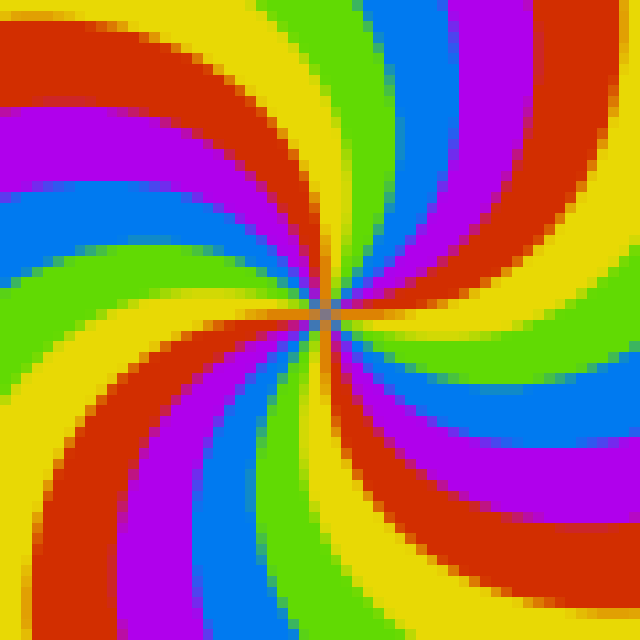
This background is drawn by a WebGL 2 fragment shader. Its source:

```glsl
#version 300 es
precision highp float;

uniform vec2 u_resolution;
out vec4 fragColor;

const float TAU = 6.2831853;
const float CELLS = 60.0;   // mosaic cells across the canvas
const float ARMS = 4.0;     // repeats of the palette per turn
const float COLORS = 5.0;   // stripes per arm
const int SAMPLES = 6;      // samples along each side of a cell

const vec3 RED = vec3(0.825, 0.18, 0.0);
const vec3 PURPLE = vec3(0.69, 0.0, 0.925);
const vec3 BLUE = vec3(0.0, 0.478, 0.94);
const vec3 GREEN = vec3(0.38, 0.855, 0.01);
const vec3 YELLOW = vec3(0.91, 0.85, 0.02);

vec3 stripeColor(float index) {
    if (index < 1.0) return RED;
    if (index < 2.0) return PURPLE;
    if (index < 3.0) return BLUE;
    if (index < 4.0) return GREEN;
    return YELLOW;
}

// Twist in stripes: gentle in the core, then linear with radius
float twist(float radius, float core, float rate) {
    return rate * (length(vec2(radius, core)) - core);
}

vec3 pinwheel(vec2 p, float offset) {
    float turns = atan(p.y, p.x) / TAU;
    float stripe = turns * ARMS * COLORS - twist(length(p), 0.195, 5.25) + offset;
    return stripeColor(mod(stripe, COLORS));
}

// Average the stripes over one cell for soft edges
vec3 cellColor(vec2 cell, vec2 center, float offset) {
    vec3 sum = vec3(0.0);
    for (int y = 0; y < SAMPLES; y++) {
        for (int x = 0; x < SAMPLES; x++) {
            vec2 inner = (vec2(x, y) + 0.5) / float(SAMPLES);
            sum += pinwheel((cell + inner) / CELLS - center, offset);
        }
    }
    return sum / float(SAMPLES * SAMPLES);
}

void main() {
    vec2 uv = gl_FragCoord.xy / u_resolution;
    vec2 cell = floor(uv * CELLS);

    // The hub sits in the middle of a cell
    vec2 center = vec2(0.5 + 0.5 / CELLS);
    fragColor = vec4(cellColor(cell, center, 0.067), 1.0);
}
```
